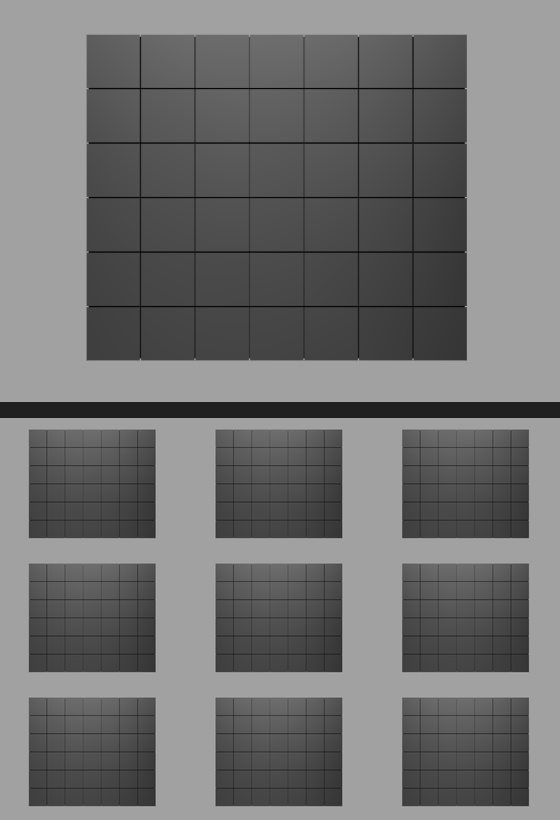
Top, the tile; bottom, the same tile 3 across and 3 down.
A Shadertoy shader for this pattern:

```glsl
// Draws a softly lit panel of 7 by 6 dark square tiles with thin gaps on a plain grey ground.

// Random value per tile, from 0 to 1
float hash(vec2 cell) {
    vec3 h = fract(cell.xyx * vec3(0.1031, 0.1030, 0.0973));
    h += dot(h, h.yzx + 33.33);
    return fract((h.x + h.y) * h.z);
}

// Signed distance to a box by its largest axis, negative inside
float boxDistance(vec2 p, vec2 halfSize) {
    vec2 d = abs(p) - halfSize;
    return max(d.x, d.y);
}

// Overhead light: brightest at the top middle, falling off to the sides
float panelLight(vec2 p) {
    float height = p.y / 6.0;
    float side = (p.x - 3.3) / 3.5;
    return 0.265 + 0.075 * height + 0.09 * height * height
         - side * side * (0.04 + 0.05 * height) - 0.015 * side;
}

void mainImage(out vec4 fragColor, in vec2 fragCoord) {
    // One unit is one tile; the panel spans (0, 0) to (7, 6)
    float pixel = 7.375 / iResolution.y;
    vec2 p = (fragCoord - 0.5 * iResolution.xy) * pixel + vec2(3.56, 2.937);
    vec2 local = fract(p) - 0.5;
    vec2 fromCentre = p - vec2(3.5, 3.0);

    // Coverage of the tiles, and of the backing that stops short of the rim
    float panel = step(boxDistance(fromCentre, vec2(3.5, 3.0)), 0.0);
    float tile = panel * clamp(0.5 - boxDistance(local, vec2(0.4875)) / pixel, 0.0, 1.0);
    float backing = clamp(0.5 - boxDistance(fromCentre, vec2(3.45, 2.95)) / pixel, 0.0, 1.0);

    // Upright gaps catch light near the middle; level gaps stay black
    float light = panelLight(p);
    float upright = mix(light * 0.72, 0.09, smoothstep(0.2, 2.4, abs(p.x - 3.2)));
    float level = clamp((abs(local.y) - 0.4875) / pixel + 0.5, 0.0, 1.0);
    float gap = mix(upright, 0.03, smoothstep(0.0, 0.5, level));

    // Each tile differs by a trace of brightness and tilt
    float variation = hash(floor(p) + 7.0) - 0.5;
    float face = light + 0.006 * variation + 0.008 * variation * (local.x + local.y);

    float shade = mix(0.63, gap, backing);
    shade = mix(shade, face, tile);
    fragColor = vec4(vec3(shade), 1.0);
}
```
